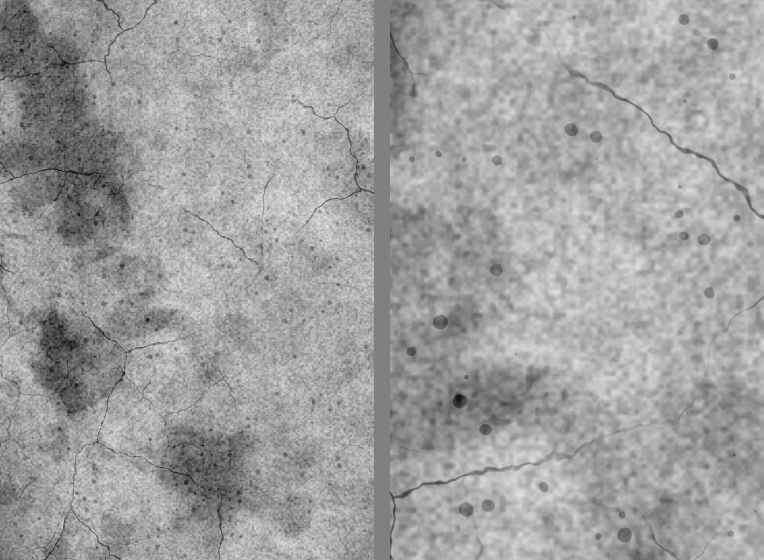
Left, the full canvas; right, a detail of the centre.
Reproduce this texture procedurally as a Shadertoy shader.

```glsl
// Weathered grey concrete wall with dark stains, flaking, fine grain and hairline cracks.

float hash(vec2 p) {
    return fract(sin(dot(p, vec2(127.1, 311.7))) * 43758.5);
}

vec2 hash2(vec2 p) {
    return vec2(hash(p), hash(p + 57.3));
}

float noise(vec2 p) {
    vec2 i = floor(p), f = fract(p);
    f = f * f * (3.0 - 2.0 * f);
    return mix(mix(hash(i), hash(i + vec2(1, 0)), f.x),
               mix(hash(i + vec2(0, 1)), hash(i + vec2(1, 1)), f.x), f.y);
}

float fbm(vec2 p) {
    float sum = 0.0, amp = 0.5;
    for (int i = 0; i < 6; i++) {
        sum += amp * noise(p);
        p = mat2(1.6, 1.2, -1.2, 1.6) * p + 13.7;
        amp *= 0.55;
    }
    return sum / 1.08;
}

// Soft elliptical region of influence
float blob(vec2 p, vec2 center, vec2 radius) {
    vec2 d = (p - center) / radius;
    return exp(-dot(d, d));
}

// Distance to the nearest border between Voronoi cells
float cellBorder(vec2 p) {
    vec2 cell = floor(p), f = fract(p), nearest = vec2(0.0);
    float best = 8.0, border = 8.0;
    for (int y = -1; y <= 1; y++)
    for (int x = -1; x <= 1; x++) {
        vec2 o = vec2(x, y);
        vec2 r = o + hash2(cell + o) - f;
        if (dot(r, r) < best) { best = dot(r, r); nearest = r; }
    }
    for (int y = -2; y <= 2; y++)
    for (int x = -2; x <= 2; x++) {
        vec2 o = vec2(x, y);
        vec2 r = o + hash2(cell + o) - f;
        vec2 d = r - nearest;
        if (dot(d, d) > 1e-4)
            border = min(border, dot(0.5 * (r + nearest), normalize(d)));
    }
    return border;
}

float crackLine(vec2 p, float scale, float width) {
    float d = cellBorder(p * scale) / scale;
    return 1.0 - smoothstep(width * 0.3, width + 0.7 / iResolution.y, d);
}

// Sparse small holes of random size
float pits(vec2 p, float scale) {
    vec2 cell = floor(p * scale);
    vec2 center = 0.3 + 0.4 * hash2(cell + 5.1);
    float radius = 0.28 * hash(cell + 9.4);
    float d = length(fract(p * scale) - center);
    float edge = scale / iResolution.y;
    return step(0.86, hash(cell)) * (1.0 - smoothstep(radius - edge, radius + edge, d));
}

void mainImage(out vec4 fragColor, in vec2 fragCoord) {
    vec2 p = fragCoord / iResolution.y;
    float across = fragCoord.x / iResolution.x;
    vec2 warp = vec2(fbm(p * 9.0), fbm(p * 9.0 + 31.0)) - 0.5;

    // Broad light and cloudy mottling
    float tone = mix(0.665, 0.71, smoothstep(0.0, 0.8, across));
    tone += 0.30 * (fbm(p * vec2(6.0, 5.0) + 3.0) - 0.5);
    tone += 0.16 * (fbm(p * 34.0) - 0.5);

    // Damp stains, mostly down the left and at the lower middle
    vec2 q = p + 0.12 * warp;
    float damp = blob(q, vec2(0.07, 0.80), vec2(0.10, 0.13))
               + blob(q, vec2(0.15, 0.65), vec2(0.08, 0.12))
               + blob(q, vec2(0.00, 1.00), vec2(0.08, 0.10))
               + blob(q, vec2(0.22, 0.44), vec2(0.08, 0.07))
               + blob(q, vec2(0.11, 0.37), vec2(0.05, 0.10))
               + blob(q, vec2(0.37, 0.15), vec2(0.11, 0.13))
               + 0.6 * blob(q, vec2(0.35, 0.82), vec2(0.06, 0.04))
               + 0.5 * blob(q, vec2(0.66, 0.75), vec2(0.06, 0.12))
               + 0.5 * blob(q, vec2(0.65, 0.35), vec2(0.08, 0.04));
    damp = min(damp, 1.1);
    float stain = smoothstep(0.40, 0.85, fbm(p * 11.0 + warp) + 0.40 * damp - 0.12);
    tone -= 0.23 * stain;

    // Ragged flaking where the surface has worn through
    float worn = 0.25 + 0.75 * smoothstep(0.75, 0.1, across) * smoothstep(1.0, 0.5, p.y);
    float flakes = smoothstep(0.53, 0.66, fbm(p * 23.0 + 2.0 * warp + 8.0) + 0.06 * damp);
    tone -= 0.13 * flakes * worn;

    // Sandy grain, dark speckle and pits
    tone += 0.17 * (noise(p * 270.0) - 0.5) + 0.09 * (noise(p * 430.0 + 7.0) - 0.5);
    tone -= (0.09 + 0.05 * stain) * smoothstep(0.66, 0.95, noise(p * 190.0 + 40.0));
    tone -= 0.20 * pits(p + 0.01 * warp, 62.0);

    // Wandering cracks that fade in and out
    vec2 c = p + 0.07 * warp + 0.006 * (noise(p * 70.0) - 0.5);
    float heart = blob(p, vec2(0.28, 0.48), vec2(0.20, 0.28));
    float mainFade = smoothstep(0.46, 0.62, fbm(p * 5.0 + 21.0) + 0.13 * heart);
    float fineFade = smoothstep(0.48, 0.64, fbm(p * 6.0 + 47.0));
    tone -= 0.27 * mainFade * crackLine(c, 4.6, 0.0004 + 0.0014 * noise(p * 24.0));
    tone -= 0.15 * fineFade * crackLine(c + 4.3, 10.0, 0.0008);

    // Darkened corners
    vec2 v = fragCoord / iResolution.xy - 0.5;
    tone -= 0.13 * smoothstep(0.25, 0.55, dot(v, v));

    // Warm darks, cool lights
    tone = clamp(tone, 0.08, 0.90);
    vec3 tint = mix(vec3(0.004, 0.002, -0.006), vec3(-0.005, 0.001, 0.004), smoothstep(0.25, 0.7, tone));
    fragColor = vec4(tone + tint, 1.0);
}
```
